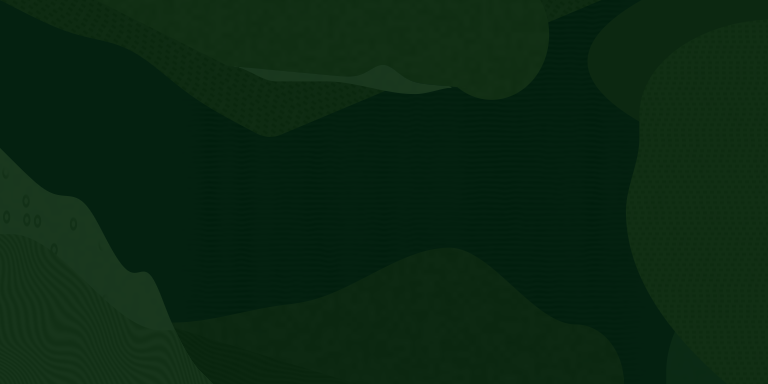
Reproduce this background procedurally as a Shadertoy shader.

```glsl
// Layered dark green paper-cut hills with faint hatching, dashes and contour lines.
#define DEEP   vec3(0.016, 0.129, 0.063)
#define MOSS   vec3(0.047, 0.157, 0.067)
#define FERN   vec3(0.066, 0.183, 0.078)
#define SAGE   vec3(0.100, 0.218, 0.118)
#define TEAL   vec3(0.042, 0.165, 0.080)
#define LINE_PERIOD 0.0135
#define LINE_DEPTH  0.016
#define GRAIN_DEPTH 0.010
#define TAU 6.2831853

float hash(vec2 p) {
    vec3 q = fract(p.xyx * vec3(0.1031, 0.1030, 0.0973));
    q += dot(q, q.yzx + 33.33);
    return fract((q.x + q.y) * q.z);
}

float noise(vec2 p) {
    vec2 i = floor(p), f = fract(p);
    f = f * f * (3.0 - 2.0 * f);
    return mix(mix(hash(i), hash(i + vec2(1, 0)), f.x),
               mix(hash(i + vec2(0, 1)), hash(i + vec2(1, 1)), f.x), f.y);
}

// Smooth coverage of the region where s is positive
float cover(float s) {
    return clamp(0.5 + s / max(length(vec2(dFdx(s), dFdy(s))), 1e-5), 0.0, 1.0);
}

float bump(float x, float center, float width) {
    float t = (x - center) / width;
    return exp(-t * t);
}

float softMin(float a, float b, float k) {
    float h = max(k - abs(a - b), 0.0) / k;
    return min(a, b) - 0.25 * h * h * k;
}

float stripes(float v) {
    return 0.5 + 0.5 * cos(TAU * v / LINE_PERIOD);
}

// Broken strokes: rows along y, each row with its own dash phase
float dashes(vec2 p, float len) {
    float row = floor(p.y / LINE_PERIOD + 0.5);
    float dash = cos(TAU * (p.x / len + hash(vec2(row, 7.0))));
    return stripes(p.y) * smoothstep(-0.5, 0.3, dash);
}

// Scattered upright oval outlines
float ovals(vec2 p) {
    vec2 cell = vec2(0.042, 0.065), id = floor(p / cell);
    vec2 jitter = vec2(hash(id), hash(id + 19.0)) - 0.5;
    vec2 q = (fract(p / cell) - 0.5 - 0.4 * jitter) * cell;
    float ring = abs(length(q * vec2(1.0, 0.55)) - 0.007);
    return (1.0 - smoothstep(0.001, 0.004, ring)) * step(0.35, hash(id + 41.0));
}

void mainImage(out vec4 fragColor, in vec2 fragCoord) {
    vec2 p = fragCoord / iResolution.y;
    p.x *= 2.0 * iResolution.y / iResolution.x;
    float x = p.x, y = p.y, d = 1.0 - y;
    float grain = noise(p * 65.0) - 0.5;
    float wander = noise(p * 9.0);

    // Deep ground with columns of rippled lines
    float column = noise(vec2(x * 22.0, y * 2.0));
    float ripple = stripes(y + 0.006 * noise(p * vec2(35.0, 12.0)));
    float inField = smoothstep(0.46, 0.56, x) * (1.0 - smoothstep(1.60, 1.70, x));
    vec3 col = DEEP - inField * LINE_DEPTH * (0.2 + 0.7 * column) * ripple;

    // Hatched wedge hanging from the top left
    float wedge = softMin(0.52 * x - 0.045 * bump(x, 0.34, 0.13),
                          0.364 - 0.42 * (x - 0.70), 0.03);
    vec2 slant = mat2(0.82, 0.57, -0.57, 0.82) * p;
    vec3 hatch = mix(MOSS, FERN, 0.5) - LINE_DEPTH * dashes(slant, 0.024);
    col = mix(col, hatch, cover(wedge - d));

    // Large rounded mass along the top
    float ridge = 0.172 + 0.093 * (x - 0.6) - 0.04 * bump(x, 1.0, 0.05);
    float slab = min(min(ridge, 0.5 * (x - 0.25)) - d, 1.28 - x);
    float lobe = 0.15 * (1.0 - length((vec2(x, d) - vec2(1.28, 0.09)) / vec2(0.15, 0.17)));
    col = mix(col, FERN + GRAIN_DEPTH * grain, cover(max(slab, lobe)));

    // Pale sliver below the mass
    float belly = 0.172 + 0.04 * smoothstep(0.60, 0.72, x)
                + 0.033 * smoothstep(0.85, 1.08, x) - 0.018 * smoothstep(1.08, 1.19, x);
    col = mix(col, SAGE, cover(min(min(d - ridge, belly - d), x - 0.6)));

    // Right side: back bulge, foot, then the lined front bulge
    float backEdge = 1.53 + 5.5 * (d - 0.16) * (d - 0.16);
    col = mix(col, MOSS, cover(x - backEdge));
    float footEdge = 1.735 + 2.0 * pow(max(0.97 - d, 0.0), 2.0);
    col = mix(col, TEAL, cover(min(x - footEdge, d - 0.82)));
    float shoulder = clamp((0.3 - d) / 0.25, 0.0, 1.0);
    float sag = max(d - 0.55, 0.0);
    float frontEdge = 1.63 + 1.3 * sag * sag + 0.035 * (1.0 - smoothstep(0.36, 0.55, d))
                    + 0.36 * (1.0 - sqrt(1.0 - shoulder * shoulder));
    vec3 lined = FERN - 0.8 * LINE_DEPTH * dashes(p, 0.018);
    col = mix(col, lined, cover(x - frontEdge));

    // Bottom hill with a contoured lower slope
    float hill = 0.16 + 0.05 * smoothstep(0.45, 0.80, x)
               + 0.145 * smoothstep(0.75, 1.17, x) - 0.2 * smoothstep(1.17, 1.5, x);
    float cap = clamp((x - 1.5) / 0.125, 0.0, 1.0);
    hill *= sqrt(1.0 - cap * cap);
    float onHill = cover(hill - y);
    col = mix(col, MOSS + GRAIN_DEPTH * grain, onHill);
    float slope = 0.145 - 0.31 * (x - 0.46);
    float contour = stripes(y + 0.3 * x + 0.05 * wander);
    col = mix(col, MOSS - 0.004 - 0.6 * LINE_DEPTH * contour, onHill * cover(slope - y));

    // Pale left bank with ovals, and wood-grain lines in front
    float bank = 0.615 - x + 0.075 * bump(x, 0.22, 0.07)
               + 0.06 * bump(x, 0.39, 0.04) - 0.06 * smoothstep(0.41, 0.52, x);
    float onBank = cover(bank - y);
    float spotted = 1.0 - smoothstep(0.25, 0.29, x + 0.3 * max(y - 0.4, 0.0));
    spotted *= smoothstep(0.03, 0.07, bank - y);
    col = mix(col, SAGE - 1.8 * LINE_DEPTH * ovals(p) * spotted, onBank);
    float front = 0.39 - 0.25 * smoothstep(0.03, 0.42, x);
    float woodGrain = stripes(0.7 * x + 0.35 * y + 0.09 * wander);
    vec3 wood = mix(FERN, SAGE, 0.55) - 1.3 * LINE_DEPTH * (woodGrain - 0.3);
    col = mix(col, wood, onBank * cover(front - y));

    fragColor = vec4(max(col + 0.3 * GRAIN_DEPTH * grain, 0.0), 1.0);
}
```
